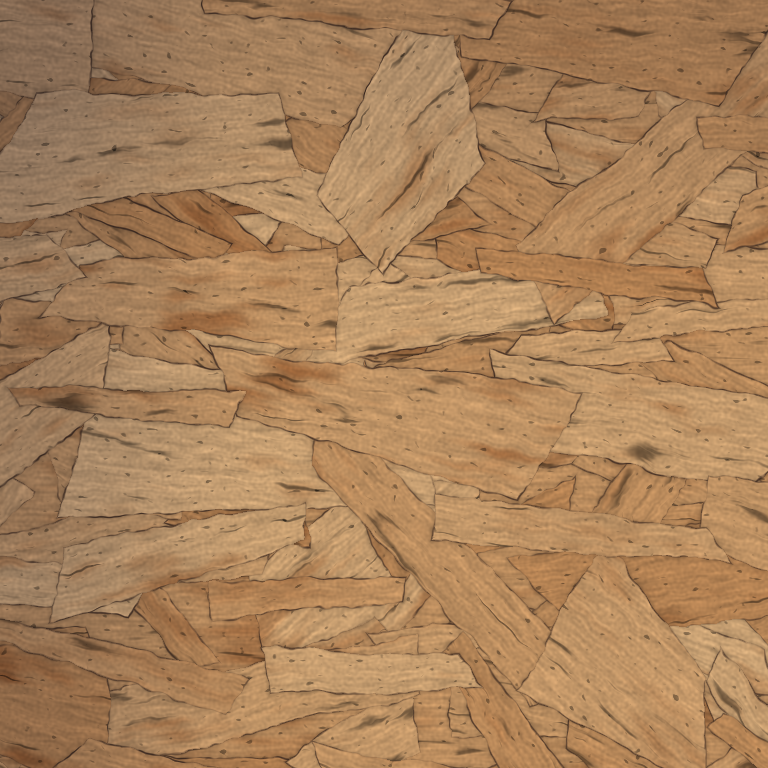
Write a Shadertoy shader that draws this texture.

```glsl
// Oriented strand board: long wood flakes pressed flat over smaller chips.
// A loop walks the slanted, tapered strips from the top down and stops at the
// first hit; gradient noise then gives that flake its grain, stains and cracks.

vec4 hash4(float n) {
    vec4 v = fract(n * vec4(0.1031, 0.1030, 0.0973, 0.1099) + 0.37);
    v += dot(v, v.wzxy + 33.33);
    return fract((v.xxyz + v.yzzw) * v.zywx);
}

// Slope of the noise at a lattice corner
vec2 gradient(vec2 cell) {
    vec3 v = fract(cell.xyx * vec3(0.1031, 0.1030, 0.0973));
    v += dot(v, v.yzx + 33.33);
    return 1.6 * fract((v.xx + v.yz) * v.zy) - 0.8;
}

float noise(vec2 p) {
    vec2 i = floor(p), f = fract(p);
    vec2 u = f * f * (3.0 - 2.0 * f);
    vec2 e = vec2(1.0, 0.0);
    float low = mix(dot(gradient(i), f), dot(gradient(i + e), f - e), u.x);
    float high = mix(dot(gradient(i + e.yx), f - e.yx), dot(gradient(i + 1.0), f - 1.0), u.x);
    return 1.4 * mix(low, high, u.y);
}

// Wood surface in flake space, with the grain running along x
vec3 wood(vec2 q, vec4 rnd) {
    vec2 s = q + rnd.xy * 40.0;
    float broad = noise(s * vec2(5.0, 13.0));
    s.y += 0.004 * broad;
    vec3 col = mix(vec3(0.70, 0.50, 0.315), vec3(0.79, 0.635, 0.455), rnd.z);

    // Broad stains broken up by long and short streaks
    float fleck = noise(s * vec2(17.0, 55.0));
    float streak = noise(s * vec2(5.0, 105.0));
    float fiber = noise(s * vec2(30.0, 230.0));
    float blotch = broad + 0.6 * fleck + 0.25 * streak;
    float stain = smoothstep(0.0, 0.8, blotch) * (0.35 + 0.65 * rnd.w);
    col *= mix(vec3(1.0), vec3(0.77, 0.64, 0.53), stain);
    col *= 1.0 + 0.10 * streak + 0.17 * fiber;

    // Hairline cracks and pores
    float crack = 1.0 - smoothstep(0.005, 0.035, abs(noise(s * vec2(1.6, 18.0))));
    crack *= smoothstep(-0.05, 0.3, fleck + 0.5 * fiber);
    float pore = smoothstep(0.36, 0.55, noise(s * vec2(85.0, 160.0)));
    return col * (1.0 - 0.42 * crack - 0.34 * pore);
}

// Strip with tapered sides and a different slant at each end
float flakeDistance(vec2 q, vec2 size, float taper, vec2 slants) {
    float slant = q.x > 0.0 ? slants.x : slants.y;
    float side = abs(q.y) - size.y * (1.0 + taper * clamp(q.x / size.x, -1.0, 1.0));
    float end = (abs(q.x + slant * q.y) - size.x) / sqrt(1.0 + slant * slant);
    return max(side, end);
}

void mainImage(out vec4 fragColor, in vec2 fragCoord) {
    vec2 p = fragCoord / iResolution.y;
    vec2 uv = fragCoord / iResolution.xy;
    float aspect = iResolution.x / iResolution.y;
    float soft = max(0.0009, 0.8 / iResolution.y);

    // Ragged outlines shared by all flakes
    float bend = noise(p * 9.0), ragged = noise(p * 38.0), fray = noise(p * 95.0);
    vec2 point = p + vec2(0.013, -0.010) * bend + vec2(0.004, 0.005) * ragged
               + vec2(0.003, -0.002) * fray;
    float lineWidth = soft + 0.0008 + 0.0008 * ragged;

    vec2 grain = p;
    float id = 200.0, crease = 0.0, shadow = 0.0;
    for (int i = 0; i < 114; i++) {
        // Layers from the top: thin strips, broad flakes, chips, broad flakes
        float n = float(i);
        bool thin = i < 8;
        bool chip = i >= 34 && i < 94;
        vec2 r = point + 0.1 - 1.2 * fract(n * vec2(0.7549, 0.5698) + 0.2) * vec2(aspect, 1.0);
        r.x += 0.1 * (aspect - 1.0);
        if (dot(r, r) > (chip ? 0.036 : 0.1)) continue;

        // Size and heading: broad flakes lie nearly level, chips turn freely
        vec4 a = hash4(n + 1.0), b = hash4(n + 301.5);
        vec2 size = mix(vec2(0.12, 0.036), vec2(0.25, 0.088), a.xy);
        if (thin) size = mix(vec2(0.09, 0.018), vec2(0.20, 0.034), a.xy);
        if (chip) size = mix(vec2(0.05, 0.016), vec2(0.14, 0.042), a.xy);
        float angle = (a.z - 0.5) * 0.55;
        if (a.w > 0.72) angle += b.x > 0.4 ? 0.68 : -0.6;
        if (chip) angle = (a.z - 0.5) * (0.7 + 2.2 * a.w);

        float co = cos(angle), si = sin(angle);
        vec2 q = vec2(co * r.x + si * r.y, co * r.y - si * r.x);
        float d = flakeDistance(q, size, (b.y - 0.5) * 0.75, (b.zw - 0.5) * 1.8);

        // Rim crease, then either the flake itself or the shadow beside it
        float rim = 1.0 - smoothstep(0.0, lineWidth, abs(d));
        crease = max(crease, rim * (0.55 + 0.45 * b.x));
        if (d < 0.0) {
            grain = q;
            id = n;
            break;
        }
        shadow = max(shadow, exp(-d / 0.003));
    }

    // Creases fade in and out along their length
    vec3 col = wood(grain, hash4(id + 707.2));
    float breaks = smoothstep(-0.4, 0.4, 0.6 * bend + ragged + 0.6 * fray);
    col *= 1.0 - shadow * (0.06 + 0.2 * breaks);
    col = mix(col, vec3(0.25, 0.17, 0.13), crease * (0.2 + 0.75 * breaks));

    // Fine surface tooth, then cool dimming toward the left and the top
    col *= 1.0 + 0.12 * noise(p * 210.0);
    float dim = 0.75 * smoothstep(0.38, 0.0, uv.x) + 0.5 * smoothstep(0.55, 1.0, uv.y);
    col *= mix(vec3(1.0), vec3(0.74, 0.76, 0.85), min(dim, 1.15));
    fragColor = vec4(clamp(col, 0.0, 1.0), 1.0);
}
```
